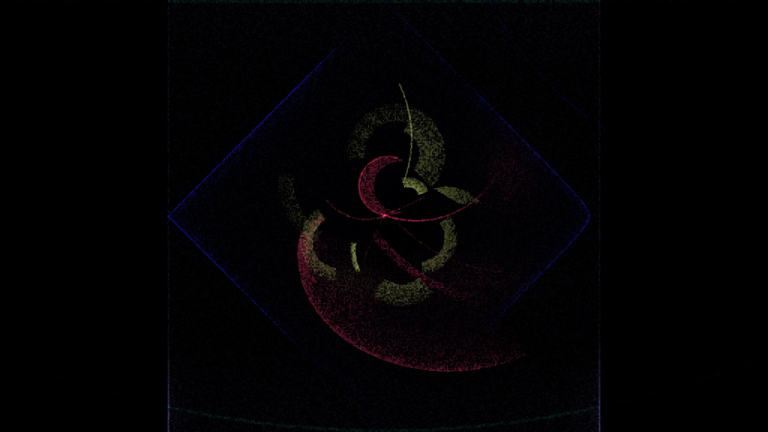
This background is drawn by a WebGL 2 fragment shader. Its source:

```glsl
#version 300 es
precision highp float;
uniform vec2 u_resolution;
out vec4 outColor;

const float PI = 3.14159265;
const vec3 OLIVE = vec3(0.50, 0.55, 0.27);
const vec3 CRIMSON = vec3(0.70, 0.15, 0.28);
const vec3 BLUE = vec3(0.09, 0.07, 0.74);
const vec3 TEAL = vec3(0.03, 0.22, 0.17);
const vec3 DUST = vec3(0.13, 0.12, 0.24);

float hash(vec2 p) {
    return fract(sin(dot(p, vec2(12.9898, 78.233))) * 43758.5453);
}

float valueNoise(vec2 p) {
    vec2 i = floor(p);
    vec2 f = smoothstep(0.0, 1.0, p - i);
    float low = mix(hash(i), hash(i + vec2(1.0, 0.0)), f.x);
    float high = mix(hash(i + vec2(0.0, 1.0)), hash(i + 1.0), f.x);
    return mix(low, high, f.y);
}

// Fine powder: thin areas are speckled, dense areas are more even
float powder(vec2 p, float density, float seed) {
    float n = valueNoise(p * 288.0 - 0.5 + seed);
    float k = mix(3.0, 0.4, clamp(density * 3.0, 0.0, 1.0));
    return density * (1.0 + k) * pow(n + 0.0001, k);
}

float stroke(float d, float width) {
    return 1.0 - smoothstep(0.0, width, abs(d));
}

float inside(float d) {
    return 1.0 - smoothstep(-0.002, 0.002, d);
}

float span(float x, float lo, float hi, float soft) {
    return smoothstep(lo - soft, lo + soft, x) * (1.0 - smoothstep(hi - soft, hi + soft, x));
}

// Angular window, in degrees, around a direction
float sector(vec2 q, float middle, float halfWidth) {
    float a = atan(q.y, q.x + 0.00001) - radians(middle);
    a = abs(mod(a + PI, 2.0 * PI) - PI);
    return 1.0 - smoothstep(-0.04, 0.04, a - radians(halfWidth));
}

// Ring piece, crisp inside and thinning outward
float band(vec2 p, vec2 center, vec2 radii, float middle, float halfWidth) {
    vec2 q = p - center;
    float r = length(q);
    float thinning = mix(1.15, 0.6, smoothstep(radii.x, radii.y, r));
    return span(r, radii.x, radii.y, 0.003) * sector(q, middle, halfWidth) * thinning;
}

float arc(vec2 p, vec2 center, float radius, float middle, float halfWidth) {
    vec2 q = p - center;
    return stroke(length(q) - radius, 0.004) * sector(q, middle, halfWidth);
}

float segment(vec2 p, vec2 a, vec2 b) {
    vec2 ab = b - a;
    float t = clamp(dot(p - a, ab) / dot(ab, ab), 0.0, 1.0);
    return stroke(length(p - a - ab * t), 0.004);
}

float blob(vec2 p, vec2 center, vec2 size) {
    vec2 q = (p - center) / size;
    return exp(-min(dot(q, q), 60.0));
}

float oliveDensity(vec2 p) {
    float d = 0.24 * band(p, vec2(0.03, 0.145), vec2(0.052, 0.112), 14.0, 58.0);
    d += 0.12 * band(p, vec2(0.03, 0.145), vec2(0.075, 0.115), 130.0, 58.0);
    d += 0.65 * band(p, vec2(0.055, 0.04), vec2(0.027, 0.05), 63.0, 44.0);
    d += 0.32 * band(p, vec2(0.085, -0.05), vec2(0.055, 0.084), -25.0, 62.0);
    d += 0.25 * band(p, vec2(0.04, -0.1), vec2(0.058, 0.108), -88.0, 42.0);
    d += 0.28 * band(p, vec2(-0.105, -0.06), vec2(0.06, 0.09), 193.0, 72.0);
    d += 0.09 * band(p, vec2(-0.08, 0.08), vec2(0.13, 0.165), 207.0, 34.0);
    d += 0.7 * band(p, vec2(0.03, -0.08), vec2(0.096, 0.107), 189.0, 19.0);
    // Leaf cut from a disc by a bent lower edge
    float leafBase = max(0.062 - 0.6 * (p.x - 0.117), 0.028);
    float leaf = inside(length(p - vec2(0.147, -0.03)) - 0.098) * inside(leafBase - p.y);
    d += leaf * mix(0.4, 0.15, smoothstep(0.13, 0.22, p.x));
    d += 0.07 * blob(p, vec2(-0.07, -0.15), vec2(0.06, 0.03));
    return d + 0.5 * arc(p, vec2(-0.226, 0.18), 0.29, 3.0, 22.0);
}

float crimsonLines(vec2 p) {
    float l = 0.9 * arc(p, vec2(0.075, 0.204), 0.215, -68.0, 42.0) * (1.0 - smoothstep(0.06, 0.3, p.x));
    l += 0.4 * arc(p, vec2(-0.04, 0.11), 0.118, 255.0, 36.0);
    l += 0.7 * arc(p, vec2(0.01, 0.07), 0.068, 168.0, 98.0);
    l += 0.3 * segment(p, vec2(0.0), vec2(0.092, 0.043));
    l += 0.15 * segment(p, vec2(0.0), vec2(-0.047, -0.1));
    return l + 0.18 * arc(p, vec2(0.3, 0.24), 0.37, 244.0, 22.0);
}

float crimsonDensity(vec2 p) {
    // Small crescent above the hub
    float d = 0.27 * inside(length(p - vec2(0.01, 0.07)) - 0.068)
        * (1.0 - inside(length(p - vec2(0.035, 0.068)) - 0.058)) * span(p.x, -0.1, 0.05, 0.01);
    // Large bowl, densest along its rim
    vec2 q = p - vec2(0.15, -0.09);
    float depth = (1.0 - length(q / vec2(0.35, 0.27))) * 0.3;
    float lower = sector(q, 240.0, 68.0) * (1.0 - smoothstep(0.12, 0.42, p.x));
    float fall = max(depth, 0.0);
    d += inside(-depth) * lower * (0.14 * exp(-fall * 16.0) + 0.3 * exp(-fall * 150.0));
    // Blade under the hub and streak beside the left lobe
    d += 0.2 * band(p, vec2(0.3, 0.2), vec2(0.393, 0.412), 239.0, 21.0) * (1.0 - smoothstep(0.05, 0.25, p.x));
    d += 0.17 * band(p, vec2(-0.08, -0.09), vec2(0.098, 0.116), 172.0, 48.0);
    d += 0.05 * blob(p, vec2(-0.08, -0.19), vec2(0.07, 0.05));
    d += 0.06 * blob(p, vec2(0.29, 0.1), vec2(0.06, 0.08));
    return d + 0.05 * blob(p, vec2(0.2, -0.15), vec2(0.13, 0.06));
}

void main() {
    vec2 p = (gl_FragCoord.xy - 0.5 * u_resolution) / u_resolution.y;
    float square = inside(abs(p.x) - 0.5);

    // Diamond with a rounded right corner
    float bend = 0.025 * smoothstep(0.0, 0.3, p.x);
    float diamond = abs(p.x) + sqrt(p.y * p.y + bend * bend) - 0.5;
    float leftFade = p.y > 0.0 ? 1.0 - smoothstep(-0.2, -0.06, p.x) : 1.0 - 0.92 * smoothstep(-0.46, -0.12, p.x);
    float rightFade = p.y > 0.0 ? smoothstep(0.0, 0.4, p.x) * 0.6 + 0.15 : smoothstep(0.13, 0.4, p.x) * 0.7;
    float edgeFade = p.x < 0.0 ? leftFade : rightFade;
    float haze = exp(min(diamond, 0.0) * 35.0) * inside(diamond) * edgeFade;
    float blueDensity = 0.36 * stroke(diamond, 0.005) * edgeFade + 0.12 * haze + 0.008 * inside(diamond);

    // Sparse dust, hollow around the central lobes
    float hollow = 1.0 - 0.9 * blob(p, vec2(0.02, -0.01), vec2(0.15, 0.15));
    float dust = square * hollow * (0.045 + 0.035 * smoothstep(0.3, 0.5, abs(p.y))) + 0.002;
    vec3 color = DUST * powder(p, dust, 3.0) + BLUE * powder(p, blueDensity, 11.0);

    // Frame sides, corner glow and shallow teal curves
    float corner = smoothstep(0.25, 0.5, -p.y);
    float sides = stroke(abs(p.x) - 0.499, 0.004) * (0.2 + 0.9 * corner);
    sides += 0.2 * square * corner * exp(min(abs(p.x) - 0.5, 0.0) * 35.0);
    color += DUST * powder(p, sides, 19.0);
    float sag = abs(p.y) - 0.497 + 0.22 * p.x * p.x * step(p.y, 0.0);
    color += TEAL * powder(p, stroke(sag, 0.007) * (0.03 + 0.22 * square), 23.0);
    color += BLUE * powder(p, 0.08 * arc(p, vec2(0.9, 0.82), 0.73, 222.0, 20.0), 29.0);

    // Olive lobes and crimson sweeps
    color += OLIVE * powder(p, oliveDensity(p), 41.0);
    color += CRIMSON * powder(p, crimsonDensity(p), 53.0);
    color += CRIMSON * powder(p, 0.65 * crimsonLines(p), 61.0);
    color += CRIMSON * 0.5 * blob(p, vec2(0.0), vec2(0.006));
    outColor = vec4(clamp(color, 0.0, 1.0), 1.0);
}
```
